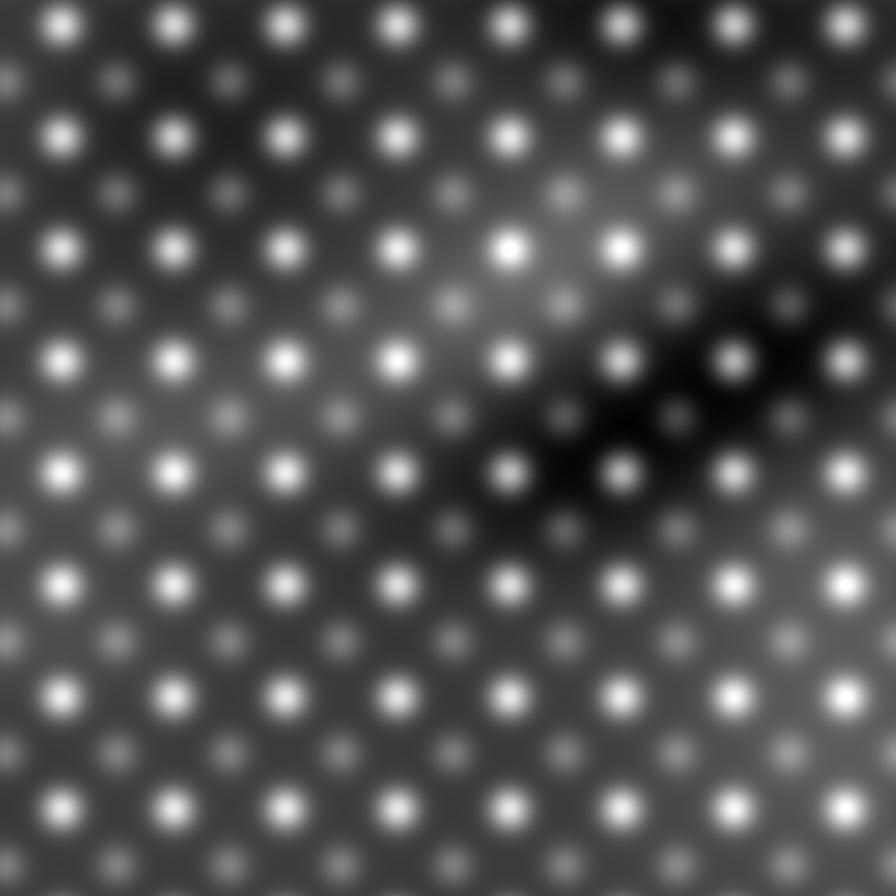
Reproduce this pattern procedurally as a WebGL 2 fragment shader.

```glsl
#version 300 es
precision highp float;
// Eight by eight lattice of soft bright spots with dim spots between them.
// Each spot is a Gaussian in a repeated cell; broad tilted glows and
// faint gradient noise make the grey level drift across the canvas.

uniform vec2 u_resolution;
out vec4 outColor;

const float REPEATS = 8.0;
const float SPOT_SIGMA = 0.13;              // in cells
const vec2 BRIGHT_CENTER = vec2(0.552, 0.776);
const vec2 DIM_CENTER = vec2(0.045, 0.272);
const float BRIGHT_LEVEL = 0.68;
const float DIM_LEVEL = 0.27;
const float BASE_GREY = 0.225;

// Pseudo-random unit vector for a lattice corner
vec2 hashGradient(vec2 corner) {
    float h = fract(sin(dot(corner, vec2(127.1, 311.7))) * 43758.5);
    float angle = 6.28319 * h;
    return vec2(cos(angle), sin(angle));
}

float cornerRamp(vec2 cell, vec2 local, vec2 offset) {
    return dot(hashGradient(cell + offset), local - offset);
}

float gradientNoise(vec2 p) {
    vec2 cell = floor(p);
    vec2 f = fract(p);
    vec2 w = f * f * f * (f * (f * 6.0 - 15.0) + 10.0);
    float low = mix(cornerRamp(cell, f, vec2(0.0)),
                    cornerRamp(cell, f, vec2(1.0, 0.0)), w.x);
    float high = mix(cornerRamp(cell, f, vec2(0.0, 1.0)),
                     cornerRamp(cell, f, vec2(1.0)), w.x);
    return mix(low, high, w.y);
}

// Gaussian spot repeated once per cell
float spotLattice(vec2 cellPos, vec2 center, float sigma) {
    vec2 d = fract(cellPos - center + 0.5) - 0.5;
    return exp(-dot(d, d) / (2.0 * sigma * sigma));
}

// Broad elliptical falloff, tilted by an angle in radians
float glow(vec2 p, vec2 center, vec2 radii, float tilt) {
    vec2 d = p - center;
    float c = cos(tilt);
    float s = sin(tilt);
    vec2 q = vec2(c * d.x + s * d.y, c * d.y - s * d.x) / radii;
    return exp(-dot(q, q));
}

// Slow change of the ground tone
float groundTone(vec2 uv) {
    float tone = BASE_GREY;
    // Light ridge rising to the right
    tone += 0.17 * glow(uv, vec2(0.61, 0.71), vec2(0.23, 0.09), 0.57);
    tone += 0.09 * glow(uv, vec2(0.18, 0.53), vec2(0.28, 0.10), 0.35);
    // Dark band below the ridge
    tone -= 0.23 * glow(uv, vec2(0.82, 0.58), vec2(0.26, 0.11), 0.50);
    tone -= 0.09 * glow(uv, vec2(0.58, 0.46), vec2(0.20, 0.10), 0.30);
    // Shade along the top
    tone -= 0.16 * glow(uv, vec2(0.74, 0.99), vec2(0.34, 0.12), -0.20);
    tone -= 0.10 * glow(uv, vec2(0.23, 0.86), vec2(0.17, 0.18), 0.0);
    // Lighter lower sides
    tone += 0.13 * glow(uv, vec2(0.94, 0.24), vec2(0.20, 0.28), 0.0);
    tone += 0.07 * glow(uv, vec2(0.06, 0.30), vec2(0.18, 0.08), 0.0);
    return tone + 0.03 * gradientNoise(uv * 5.0);
}

void main() {
    vec2 uv = gl_FragCoord.xy / u_resolution;
    vec2 cellPos = uv * REPEATS;

    float grey = groundTone(uv);
    grey += BRIGHT_LEVEL * spotLattice(cellPos, BRIGHT_CENTER, SPOT_SIGMA);
    grey += DIM_LEVEL * spotLattice(cellPos, DIM_CENTER, SPOT_SIGMA);

    outColor = vec4(vec3(clamp(grey, 0.0, 1.0)), 1.0);
}
```
